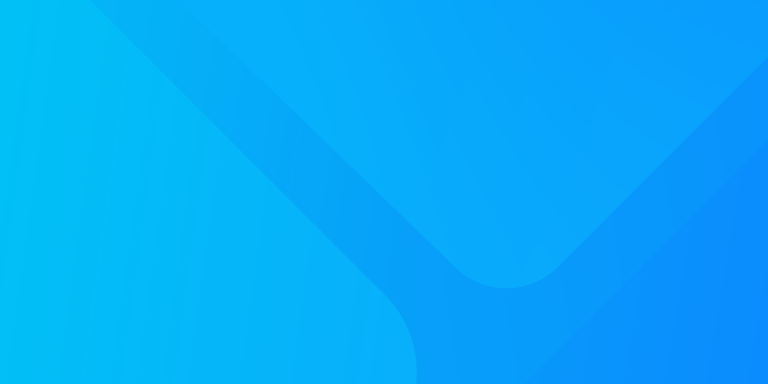
Reproduce this background procedurally as a Shadertoy shader.

```glsl
// Overlapping flat panels in cyan to azure: a rounded wedge at the left, another
// hanging from the top, and a plain corner at the lower right, over a diagonal band.
// Each panel is a signed distance to two edges, filled with its own linear gradient.

// Position along the line from a to b: 0 at a, 1 at b.
float along(vec2 p, vec2 a, vec2 b) {
    vec2 axis = b - a;
    return clamp(dot(p - a, axis) / dot(axis, axis), 0.0, 1.0);
}

// Signed distance to a wedge with outward edge normals and a rounded tip.
float roundedWedge(vec2 p, vec2 tip, vec2 normalA, vec2 normalB, float radius) {
    vec2 edges = vec2(dot(p - tip, normalA), dot(p - tip, normalB)) + radius;
    return length(max(edges, 0.0)) + min(max(edges.x, edges.y), 0.0) - radius;
}

// Signed distance to a half plane, negative on the inner side.
float halfPlane(vec2 p, vec2 origin, vec2 outwardNormal) {
    return dot(p - origin, outwardNormal);
}

// Antialiased coverage, one pixel wide.
float coverage(float dist, float pixel) {
    return clamp(0.5 - dist / pixel, 0.0, 1.0);
}

void mainImage(out vec4 fragColor, in vec2 fragCoord) {
    float pixel = 1.0 / iResolution.y;
    vec2 p = fragCoord / iResolution.xy * vec2(2.0, 1.0);

    const vec2 UP_RIGHT = vec2(0.7071, 0.7071);
    const vec2 DOWN_RIGHT = vec2(0.7071, -0.7071);
    const vec2 DOWN_LEFT = vec2(-0.695, -0.719);

    // Band behind the panels
    vec3 bandNear = mix(vec3(0.015, 0.710, 0.966), vec3(0.025, 0.630, 0.976),
                        along(p, vec2(0.24, 1.0), vec2(1.12, 0.85)));
    vec3 color = mix(bandNear, vec3(0.035, 0.578, 0.988),
                     along(p, vec2(1.0, 0.2), vec2(2.0, 0.35)));

    // Lower right corner
    vec3 cornerColor = mix(vec3(0.035, 0.592, 0.985), vec3(0.040, 0.547, 0.995),
                           along(p, vec2(1.4, 0.1), vec2(2.0, 0.0)));
    float corner = halfPlane(p, vec2(1.365, 0.0), -DOWN_RIGHT);
    color = mix(color, cornerColor, coverage(corner, pixel));

    // Upper panel, lighter toward its rounded tip
    vec3 upperColor = mix(vec3(0.025, 0.690, 0.980), vec3(0.035, 0.587, 0.990),
                          along(p, vec2(0.9, 0.54), vec2(2.0, 1.0)));
    upperColor = mix(upperColor, vec3(0.040, 0.668, 0.995),
                     0.5 * along(p, vec2(1.0, 0.8), vec2(1.4, 0.25)));
    float upper = roundedWedge(p, vec2(1.321, 0.173), DOWN_LEFT, DOWN_RIGHT, 0.186);
    color = mix(color, upperColor, coverage(upper, pixel));

    // Left panel
    vec3 leftColor = mix(vec3(0.005, 0.752, 0.966), vec3(0.030, 0.688, 0.984),
                         along(p, vec2(0.0, 0.5), vec2(1.08, 0.35)));
    float left = roundedWedge(p, vec2(1.203, 0.031), UP_RIGHT, DOWN_RIGHT, 0.284);
    color = mix(color, leftColor, coverage(left, pixel));

    fragColor = vec4(color, 1.0);
}
```
